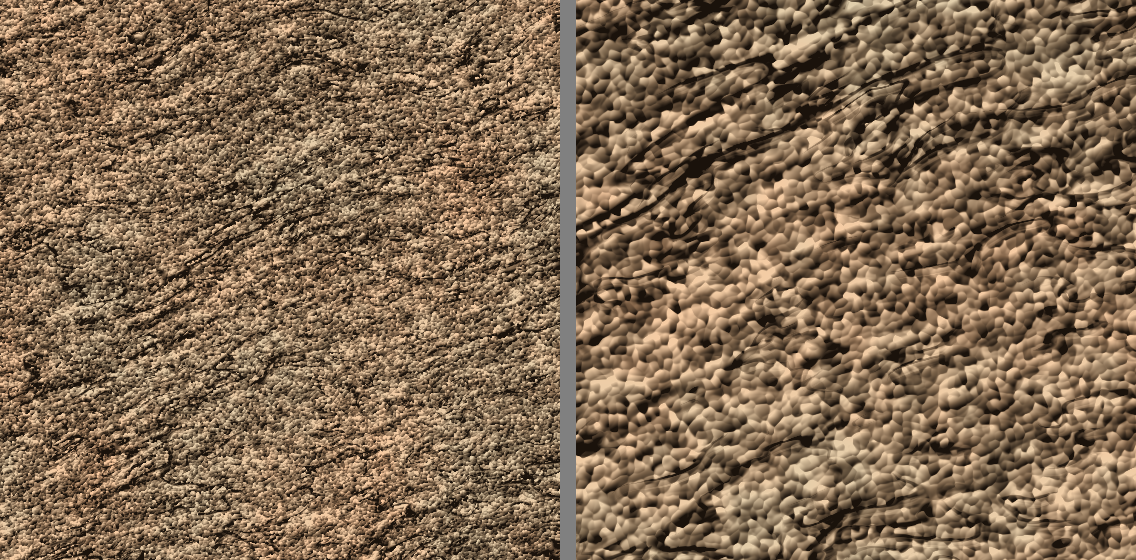
Left, the full canvas; right, a detail of the centre.
Write a Shadertoy shader that draws this texture.

```glsl
const vec3 SHADOW = vec3(0.10, 0.07, 0.045);
const vec3 EARTH = vec3(0.48, 0.38, 0.28);
const vec3 SAND = vec3(0.83, 0.70, 0.56);
const vec3 RUST_TINT = vec3(0.07, -0.01, -0.03);

const vec2 LIGHT = vec2(-0.45, 0.89);      // unit vector towards the light
const float TILT = 0.30;                   // direction of the cracks, radians
const vec2 CRACK_SCALE = vec2(13.0, 36.0); // along and across the cracks
const float CRACK_WIDTH = 0.055;
const float CRACK_DEPTH = 0.58;
const float RIM_OFFSET = 0.005;
const float RIM_GAIN = 0.20;
const float RELIEF_STEP = 0.004;
const float RELIEF_GAIN = 1.4;
const float FINE_SCALE = 195.0;
const float FINE_GAIN = 0.52;
const float COARSE_SCALE = 88.0;
const float COARSE_GAIN = 0.24;
const float GRAIN_SHARPNESS = 10.0;
const float BASE_TONE = 0.58;

float hash(vec2 p) {
    vec3 q = fract(p.xyx * 0.1031);
    q += dot(q, q.yzx + 33.33);
    return fract((q.x + q.y) * q.z);
}

float valueNoise(vec2 p) {
    vec2 i = floor(p), f = fract(p);
    f = f * f * (3.0 - 2.0 * f);
    vec2 e = vec2(0.0, 1.0);
    return mix(mix(hash(i), hash(i + e.yx), f.x),
               mix(hash(i + e.xy), hash(i + e.yy), f.x), f.y);
}

// Smooth cellular noise: elongated grains, each lit as a small dome
float grains(vec2 p) {
    vec2 i = floor(p), f = fract(p);
    float total = 0.0, weights = 1e-4;
    for (int y = -1; y <= 1; y++) {
        for (int x = -1; x <= 1; x++) {
            vec2 cell = vec2(x, y);
            vec2 id = i + cell + 100.0;
            vec2 d = f - cell - vec2(hash(id), hash(id + 57.0));
            float angle = 3.1416 * hash(id + 131.0);
            vec2 axis = vec2(cos(angle), sin(angle));
            vec2 local = vec2(dot(d, axis) * 0.75, (d.y * axis.x - d.x * axis.y) * 1.35);
            float w = exp(-GRAIN_SHARPNESS * dot(local, local));
            float shade = 1.3 * (hash(id + 211.0) - 0.5) + 1.2 * dot(d, LIGHT);
            total += w * shade;
            weights += w;
        }
    }
    return total / weights;
}

// Bend the plane with layered sines, then turn it along the cracks
vec2 crackSpace(vec2 p) {
    p += 0.020 * sin(p.yx * vec2(9.0, 11.0) + 2.0 * sin(p * 5.0 + 1.3));
    p += 0.004 * sin(p.yx * vec2(47.0, 41.0) + 2.0 * sin(p * 23.0));
    vec2 along = vec2(cos(TILT), sin(TILT));
    return vec2(dot(p, along), p.y * along.x - p.x * along.y) + 3.0;
}

float height(vec2 p) {
    vec2 q = crackSpace(p) * CRACK_SCALE;
    return valueNoise(q) + 0.5 * valueNoise(q * 2.1 + 17.0)
         + 0.22 * valueNoise(q * 4.3 + 41.0);
}

// Thin level lines of noise, broken into tapering pieces
float crackLayer(vec2 q, float rough) {
    float n = 0.68 * valueNoise(q + 9.0) + 0.32 * valueNoise(q * 2.3 + 31.0);
    n += 0.025 * rough;
    float piece = smoothstep(0.46, 0.72, valueNoise(q * vec2(0.9, 0.5) + 73.0));
    float width = CRACK_WIDTH * piece + 0.002;
    return piece * (1.0 - smoothstep(0.35 * width, width, abs(n - 0.5)));
}

float cracks(vec2 p, float rough) {
    vec2 q = crackSpace(p) * CRACK_SCALE;
    return max(crackLayer(q, rough), 0.8 * crackLayer(q * 1.9 + 83.0, rough));
}

void mainImage(out vec4 fragColor, in vec2 fragCoord) {
    vec2 p = fragCoord / iResolution.y;

    // Grain and relief
    float fine = grains(p * FINE_SCALE);
    float coarse = grains(p * COARSE_SCALE + 37.0);
    float slope = height(p) - height(p + LIGHT * RELIEF_STEP);
    float tone = BASE_TONE + FINE_GAIN * fine + COARSE_GAIN * coarse + RELIEF_GAIN * slope;

    // Broad mottling and pale patches
    tone += 0.16 * (valueNoise(p * 7.0 + 5.0) - 0.5);
    tone += 0.12 * smoothstep(0.62, 0.88, valueNoise(p * 24.0 + 11.0));

    // Cracks with a lit lower rim
    float crack = cracks(p, fine);
    float rim = cracks(p + LIGHT * RIM_OFFSET, fine) * (1.0 - crack);
    tone += RIM_GAIN * rim - CRACK_DEPTH * crack;

    // Colour ramp and tint
    tone = clamp(tone, 0.0, 1.15);
    vec3 color = tone < 0.53 ? mix(SHADOW, EARTH, tone / 0.53)
                             : mix(EARTH, SAND, (tone - 0.53) / 0.47);
    float rust = valueNoise(p * 6.0 + 23.0) + 0.6 * valueNoise(p * 60.0) - 0.8;
    color += RUST_TINT * rust * tone;
    fragColor = vec4(clamp(color, 0.0, 1.0), 1.0);
}
```
